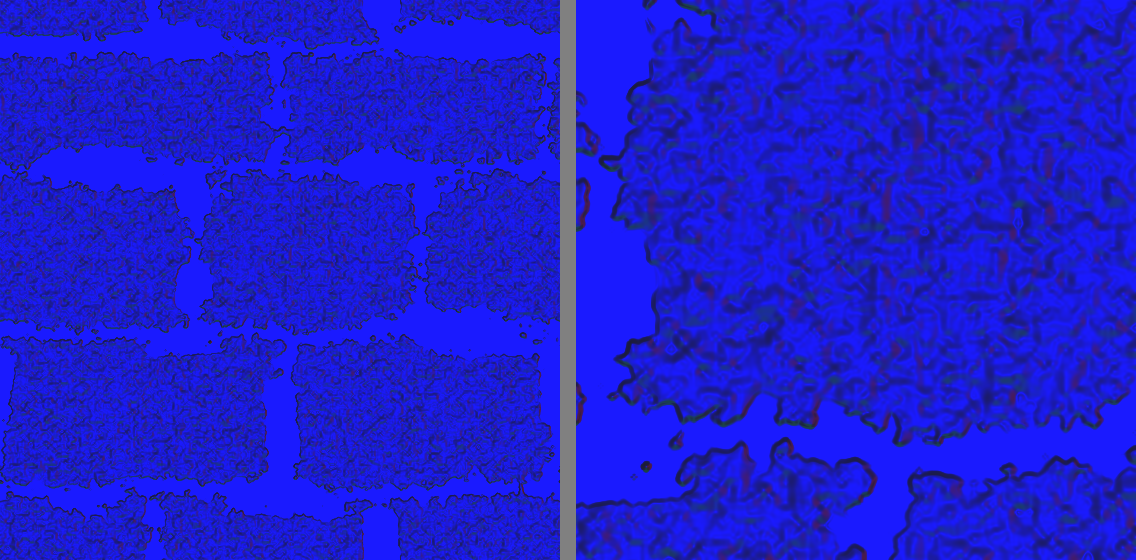
Left, the full canvas; right, a detail of the centre.
A Shadertoy shader for this texture map:

```glsl
// Blue relief map of rough, worn bricks in four uneven courses with flat mortar.

const float COURSE_EDGES[5] = float[5](0.125, 0.404, 0.695, 0.919, 1.125);
const vec2 COURSE_JOINTS[4] = vec2[4](
    vec2(0.510, 0.995), vec2(0.342, 0.755),
    vec2(0.504, 0.985), vec2(0.275, 0.688));

const float MORTAR_HALF_WIDTH = 0.012;
const float CORNER_RADIUS = 0.02;
const float WOBBLE_BROAD = 0.022;
const float WOBBLE_FINE = 0.010;
const float WEAR_DEPTH = 0.028;
const float EDGE_RAGGEDNESS = 0.05;
const float EDGE_SOFTNESS = 0.005;
const float EDGE_HEIGHT = 0.006;
const float GRAIN_HEIGHT = 0.028;
const float SLOPE_STEP = 0.0013;
const vec3 FLAT_COLOR = vec3(0.10, 0.10, 1.0);
const vec3 STEEP_COLOR = vec3(0.11, 0.11, 0.10);
const float RED_TINT = 0.20;
const float GREEN_TINT = 0.16;

float hash(vec2 p) {
    return fract(sin(dot(p, vec2(127.1, 311.7))) * 43758.55);
}

// Value noise that wraps over the unit square; cells is a whole number per axis.
float tiledNoise(vec2 p, vec2 cells, float seed) {
    vec2 cell = floor(p * cells);
    vec2 f = fract(p * cells);
    f = f * f * (3.0 - 2.0 * f);
    vec2 a = mod(cell, cells) + seed;
    vec2 b = mod(cell + 1.0, cells) + seed;
    return mix(mix(hash(a), hash(vec2(b.x, a.y)), f.x),
               mix(hash(vec2(a.x, b.y)), hash(b), f.x), f.y);
}

vec2 wobble(vec2 p, float cells, float seed) {
    return vec2(tiledNoise(p, vec2(cells), seed),
                tiledNoise(p, vec2(cells), seed + 31.0)) - 0.5;
}

float grainNoise(vec2 p) {
    return 0.50 * tiledNoise(p, vec2(72.0), 3.0)
         + 0.35 * tiledNoise(p, vec2(144.0), 11.0)
         + 0.15 * tiledNoise(p, vec2(240.0), 19.0) - 0.5;
}

// Distances from the brick's nearest vertical and horizontal edges, positive inside.
vec2 brickInset(vec2 p) {
    p = fract(p);
    float y = p.y < COURSE_EDGES[0] ? p.y + 1.0 : p.y;
    int course = 0;
    for (int i = 1; i < 4; i++) {
        if (y >= COURSE_EDGES[i]) course = i;
    }
    vec2 toJoints = abs(fract(p.x - COURSE_JOINTS[course] + 0.5) - 0.5);
    float toBed = min(y - COURSE_EDGES[course], COURSE_EDGES[course + 1] - y);
    return vec2(min(toJoints.x, toJoints.y), toBed) - MORTAR_HALF_WIDTH;
}

float reliefHeight(vec2 p) {
    vec2 warped = p + WOBBLE_BROAD * wobble(p, 7.0, 5.0)
                    + WOBBLE_FINE * wobble(p, 24.0, 13.0);
    vec2 inset = brickInset(warped);
    float level = CORNER_RADIUS - length(max(CORNER_RADIUS - inset, 0.0));

    // Worn strips sink below the mortar, leaving scattered crumbs.
    float rim = 1.0 - smoothstep(0.022, 0.042, min(inset.x * 1.6, inset.y));
    float wear = smoothstep(0.48, 0.75, tiledNoise(p, vec2(6.0, 14.0), 23.0));
    float grain = grainNoise(p);
    level += EDGE_RAGGEDNESS * grain - WEAR_DEPTH * wear * rim;

    float brick = smoothstep(0.0, EDGE_SOFTNESS, level);
    return brick * (EDGE_HEIGHT + GRAIN_HEIGHT * grain);
}

void mainImage(out vec4 fragColor, in vec2 fragCoord) {
    vec2 uv = fragCoord / iResolution.xy;

    // Surface normal from central differences of the relief.
    vec2 h = vec2(SLOPE_STEP, 0.0);
    vec2 slope = vec2(reliefHeight(uv + h.xy) - reliefHeight(uv - h.xy),
                      reliefHeight(uv + h.yx) - reliefHeight(uv - h.yx));
    vec3 normal = normalize(vec3(-slope / (2.0 * SLOPE_STEP), 1.0));

    // Steep faces darken; right faces turn red and lower faces green.
    vec3 color = mix(STEEP_COLOR, FLAT_COLOR, normal.z);
    color.r += RED_TINT * pow(max(normal.x, 0.0), 4.0);
    color.g += GREEN_TINT * pow(max(-normal.y, 0.0), 4.0);
    fragColor = vec4(color, 1.0);
}
```
